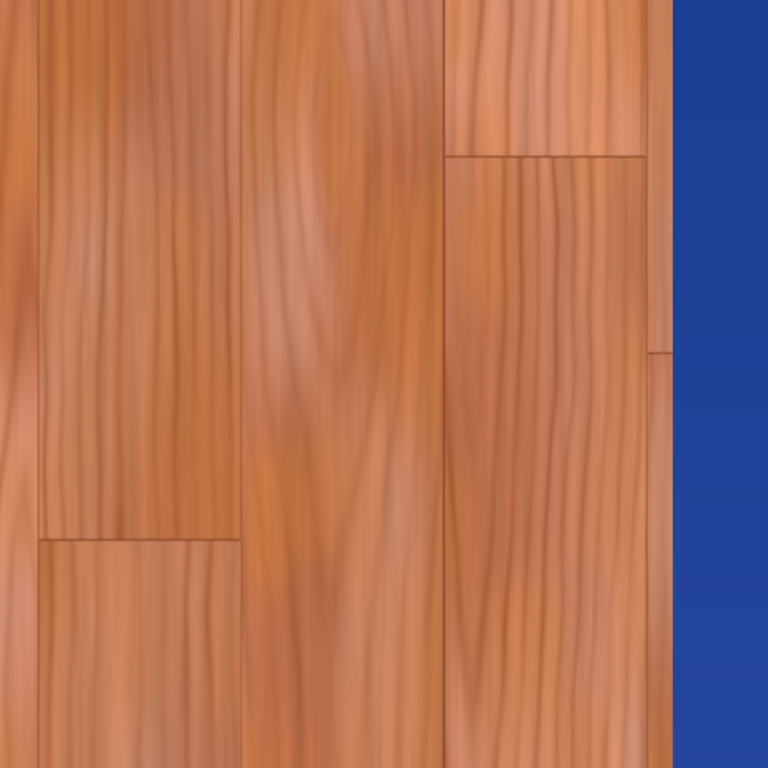
This texture is drawn by a Shadertoy shader. Its source:

```glsl
// Cherry plank floor beside a plain blue strip. Equal columns are split by butt joints;
// each board gets growth rings from a stretched, pointed oval around its own heart,
// bent by value noise, then fibres, mottling and thin seams are laid on top.

const float FIRST_SEAM = 0.050;
const float PLANK_WIDTH = 0.264;
const float WOOD_END = 0.876;
const float SEAM_WIDTH = 0.0022;
const float RING_LINE_WIDTH = 0.16;   // in ring spacings
const float TAPER_LIMIT = 0.10;       // beyond this the rings run straight
const int HEARTWOOD_COLUMN = 2;
const vec2 STREAK = vec2(0.155, 0.297); // foot of the dark streak

const vec3 TAN = vec3(0.80, 0.52, 0.36);
const vec3 PINK = vec3(0.80, 0.54, 0.43);
const vec3 AMBER = vec3(0.77, 0.46, 0.26);
const vec3 RUSSET = vec3(0.73, 0.43, 0.29);
const vec3 RING_BROWN = vec3(0.60, 0.30, 0.16);
const vec3 SEAM_BROWN = vec3(0.52, 0.27, 0.15);
const vec3 BLUE_TOP = vec3(0.105, 0.245, 0.575);
const vec3 BLUE_BOTTOM = vec3(0.140, 0.270, 0.610);

// Per column: heart x, heart y, lengthwise stretch, ring spacing
const vec4 HEART[5] = vec4[5](
    vec4(0.035, 0.08, 0.090, 0.024),
    vec4(0.156, 0.30, 0.020, 0.030),
    vec4(0.434, 0.83, 0.185, 0.027),
    vec4(0.615, 0.71, 0.076, 0.022),
    vec4(0.900, 0.30, 0.030, 0.020));
const float JOINT[5] = float[5](2.0, 0.297, 2.0, 0.796, 0.540);
const float SEAM_STRENGTH[5] = float[5](0.0, 0.40, 0.30, 0.75, 0.40);
const float BOARD_LIGHT[5] = float[5](1.03, 0.97, 0.99, 1.01, 0.98);

float hash(vec2 p) {
    vec3 q = fract(vec3(p.xyx) * 0.1031);
    q += dot(q, q.yzx + 33.33);
    return fract((q.x + q.y) * q.z);
}

float noise(vec2 p) {
    vec2 cell = floor(p), f = fract(p);
    f = f * f * (3.0 - 2.0 * f);
    return mix(mix(hash(cell), hash(cell + vec2(1, 0)), f.x),
               mix(hash(cell + vec2(0, 1)), hash(cell + vec2(1, 1)), f.x), f.y);
}

// Distance from the heart, counted in rings
float ringCount(vec2 p, vec4 heart, vec2 seed) {
    p.x += 0.016 * (noise(p * vec2(9.0, 4.0) + seed) - 0.5);
    p.x += 0.006 * (noise(p * vec2(26.0, 10.0) + seed) - 0.5);
    vec2 d = abs(p - heart.xy);
    d.y = TAPER_LIMIT * tanh(d.y * heart.z / TAPER_LIMIT);
    d = pow(d, vec2(1.5));
    return pow(d.x + d.y, 1.0 / 1.5) / heart.w;
}

vec3 wood(vec2 p, float pixel) {
    int column = clamp(int(floor((p.x - FIRST_SEAM) / PLANK_WIDTH)) + 1, 0, 4);
    float left = FIRST_SEAM + PLANK_WIDTH * float(column - 1);
    bool upper = p.y > JOINT[column];
    vec2 seed = vec2(float(column) * 17.0, upper ? 53.0 : 11.0);
    vec4 heart = HEART[column];
    if (upper) heart = vec4(left + PLANK_WIDTH * hash(seed), 0.6, 0.030, 0.024);

    // Mottled ground
    float broad = noise(p * vec2(8.0, 3.0) + seed);
    float patchy = noise(p * vec2(17.0, 6.0) + seed.yx);
    vec3 color = mix(mix(AMBER, TAN, smoothstep(0.15, 0.75, broad)),
                     mix(RUSSET, PINK, smoothstep(0.2, 0.8, broad)),
                     smoothstep(0.25, 0.75, patchy));
    color *= BOARD_LIGHT[column] * (upper && column == 3 ? 1.05 : 1.0);

    // Growth rings, each with its own weight and a soft shadow
    float rings = ringCount(p, heart, seed);
    float ringId = floor(rings + 0.5);
    float offset = rings - ringId;
    float weight = mix(0.18, 0.60, hash(vec2(ringId, seed.x + seed.y)));
    weight *= step(0.5, ringId) * mix(0.5, 1.2, noise(p * vec2(12.0, 5.0) + seed + 7.0));
    float line = exp(-pow(offset / RING_LINE_WIDTH, 2.0));
    float shadow = smoothstep(-0.5, 0.0, offset) * (1.0 - smoothstep(0.0, 0.5, offset));
    color = mix(color, RING_BROWN, weight * (0.65 * line + 0.22 * shadow));
    if (column == HEARTWOOD_COLUMN)
        color = mix(color, AMBER * 0.96, 0.75 * (1.0 - smoothstep(0.5, 1.1, rings)));

    // Fibres along the board
    float coarse = noise(p * vec2(75.0, 2.5) + seed);
    float fine = noise(p * vec2(190.0, 9.0) + seed);
    color *= 1.0 + 0.10 * (coarse - 0.5) + 0.05 * (fine - 0.5);

    // Dark streak fading upward from its foot
    float rise = p.y - STREAK.y;
    float streak = exp(-pow((p.x - STREAK.x) / 0.009, 2.0)) * step(0.0, rise);
    color = mix(color, RING_BROWN, streak * (0.2 + 0.45 * exp(-rise * 12.0)));

    // Long seams and butt joints
    float soft = SEAM_WIDTH + pixel;
    float toLeft = p.x - left;
    float seam = SEAM_STRENGTH[column] * (1.0 - smoothstep(0.0, soft, toLeft));
    int next = min(column + 1, 4);
    seam = max(seam, SEAM_STRENGTH[next] * (1.0 - smoothstep(0.0, soft, PLANK_WIDTH - toLeft)));
    float joint = 1.0 - smoothstep(0.0, soft, abs(p.y - JOINT[column]));
    return mix(color, SEAM_BROWN, max(seam, 0.6 * joint));
}

void mainImage(out vec4 fragColor, in vec2 fragCoord) {
    vec2 p = fragCoord / iResolution.xy;
    float pixel = 1.0 / iResolution.y;
    vec3 blue = mix(BLUE_BOTTOM, BLUE_TOP, p.y);
    float edge = smoothstep(-pixel, pixel, p.x - WOOD_END);
    fragColor = vec4(mix(wood(p, pixel), blue, edge), 1.0);
}
```
